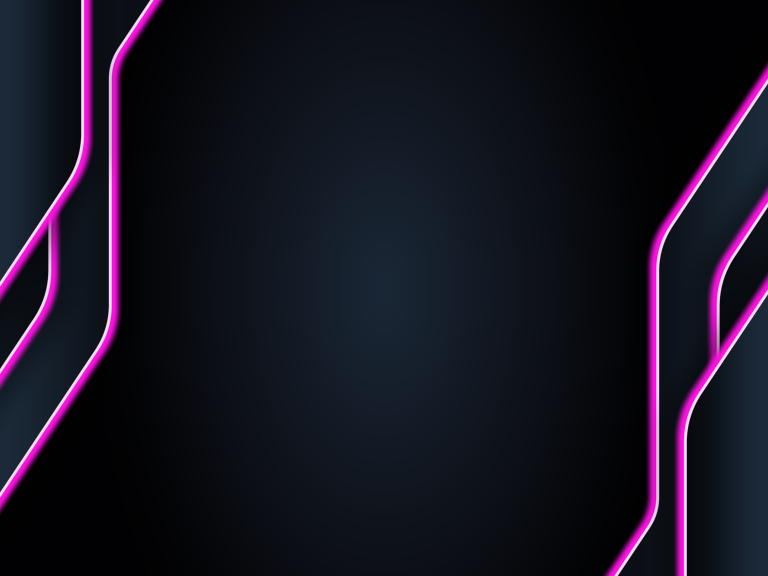
Reproduce this background procedurally as a WebGL 2 fragment shader.

```glsl
#version 300 es
precision highp float;
// Dark navy backdrop with a soft central glow, framed by stacked angular panels.
// Each panel is a rounded blend of half planes with a pale rim and a neon halo;
// the right side is the left side turned by half a revolution.
uniform vec2 u_resolution;
out vec4 outColor;

float smoothMax(float a, float b, float k) {
    float h = max(k - abs(a - b), 0.0) / k;
    return max(a, b) + h * h * k * 0.25;
}

float smoothMin(float a, float b, float k) {
    return -smoothMax(-a, -b, k);
}

// Signed distance to a slanted edge through a corner; negative on the left
float slant(vec2 q, vec2 corner) {
    return dot(q - corner, vec2(0.832, 0.555));
}

// Panel with a vertical right edge that bends down-left at the corner
float bentPanel(vec2 q, vec2 corner) {
    return smoothMax(q.x - corner.x, slant(q, corner), 0.026);
}

// Lays a panel over the colour: shadow, neon halo, fill, pale rim
vec3 addPanel(vec3 color, vec3 fill, float d, float pixel) {
    vec3 neon = vec3(0.97, 0.07, 0.87);
    vec3 rim = vec3(0.96, 0.88, 0.96);
    color *= mix(0.6, 1.0, smoothstep(0.0, 0.07, d));
    color = mix(color, neon, 1.0 - smoothstep(0.0045, 0.0205, d));
    color = mix(color, fill, 1.0 - smoothstep(-pixel, pixel, d + 0.003));
    float line = 1.0 - smoothstep(0.0012, 0.0012 + 1.5 * pixel, abs(d + 0.0015));
    return mix(color, rim, line);
}

void main() {
    vec2 p = (gl_FragCoord.xy - 0.5 * u_resolution) / u_resolution.y;
    float pixel = 1.0 / u_resolution.y;

    // Central glow, taller than wide
    float r = length(p / vec2(0.5, 0.85));
    vec3 color = mix(vec3(0.102, 0.155, 0.215), vec3(0.062, 0.08, 0.115), smoothstep(-0.1, 0.55, r));
    color = mix(color, vec3(0.005, 0.005, 0.01), smoothstep(0.35, 1.05, r));

    // Half-turn symmetry, then measure from the upper left corner
    p *= p.x > 0.0 ? -1.0 : 1.0;
    vec2 q = vec2(p.x + 0.5 * u_resolution.x / u_resolution.y, 0.5 - p.y);

    // Panel outlines, from back to front
    float back = smoothMin(q.x - 0.193, slant(q, vec2(0.193, 0.109)), 0.016);
    back = smoothMax(back, slant(q, vec2(0.193, 0.573)), 0.024);
    float middle = bentPanel(q, vec2(0.088, 0.516));
    float front = bentPanel(q, vec2(0.145, 0.279));

    // Fills fade from slate blue at the border to near black
    vec3 slate = vec3(0.108, 0.165, 0.225);
    vec3 ink = vec3(0.03, 0.04, 0.058);
    color = addPanel(color, mix(slate, ink, 0.85 * smoothstep(-0.02, 0.23, q.x)), back, pixel);
    color = addPanel(color, mix(slate, ink, 0.75 + 0.2 * smoothstep(0.0, 0.08, q.x)), middle, pixel);
    color = addPanel(color, mix(slate, ink, smoothstep(0.0, 0.14, q.x)), front, pixel);

    outColor = vec4(color, 1.0);
}
```
